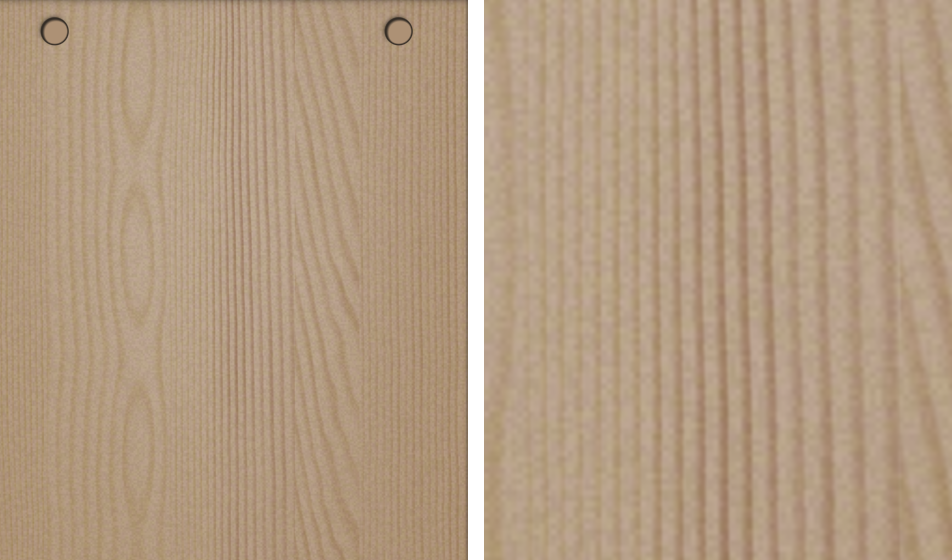
Left: the whole. Right: its middle third, enlarged.
Give the GLSL for this texture, as a WebGL 1 fragment shader.

```glsl
precision highp float;
// Pale pine panel of glued boards with soft grain and two round drilled holes.
uniform vec2 u_resolution;

const vec3 PALE_WOOD = vec3(0.733, 0.650, 0.562);
const vec3 SHADED_WOOD = vec3(0.668, 0.563, 0.452);
const vec3 YELLOW_GRAIN = vec3(0.640, 0.525, 0.355);
const vec3 RED_GRAIN = vec3(0.590, 0.450, 0.340);
const vec3 HOLE_FLOOR = vec3(0.680, 0.570, 0.460);
const vec3 HOLE_SHADOW = vec3(0.150, 0.130, 0.110);

// Board seams and the heart line of the arched grain, across the width
const float SEAM_LEFT = 0.10;
const float SEAM_FINE = 0.36;
const float SEAM_SLANT = 0.63;
const float SEAM_RIGHT = 0.768;
const float HEART_X = 0.297;

const float HOLE_RADIUS = 0.0250;
const float HOLE_Y = 0.944;
const float HOLE_LEFT_X = 0.117;
const float HOLE_RIGHT_X = 0.852;

const float SPECKLE = 0.050;
const float SPECKLE_SCALE = 300.0;

float hash(vec2 p) {
  vec3 q = fract(vec3(p.xyx) * 0.1031);
  q += dot(q, q.yzx + 33.33);
  return fract((q.x + q.y) * q.z);
}

float noise(vec2 p) {
  vec2 i = floor(p);
  vec2 f = fract(p);
  f = f * f * (3.0 - 2.0 * f);
  return mix(mix(hash(i), hash(i + vec2(1, 0)), f.x),
             mix(hash(i + vec2(0, 1)), hash(i + vec2(1, 1)), f.x), f.y);
}

// One growth ring per unit of phase: slow darkening, then a quicker fall
float ring(float phase) {
  float f = fract(phase);
  float late = smoothstep(0.28, 0.72, f) * (1.0 - smoothstep(0.74, 0.98, f));
  return late * (0.55 + 0.6 * hash(vec2(floor(phase), 7.0)));
}

float seam(float x, float at) {
  return smoothstep(-0.0015, 0.0015, x - at);
}

// Arched grain: near-straight lines that part around a few slender hearts
float archedGrain(float x, float y) {
  float depth = 0.027 + 0.014 * sin(y * 19.0 + 0.9) + 0.016 * (noise(vec2(3.0, y * 5.0)) - 0.5);
  float d = x - HEART_X;
  float phase = 37.0 * sqrt(d * d + depth * depth) + 0.35 * noise(vec2(x * 9.0, y * 4.0));
  return ring(phase + 0.15) * mix(0.65, 1.0, smoothstep(0.0, 0.05, abs(d)));
}

// Slanted grain: lines that lean further, and kink lower down, to the right
float slantedGrain(float x, float y) {
  float t = x - SEAM_SLANT;
  float kink = smoothstep(0.75, 0.35, y) * smoothstep(0.01, 0.09, t);
  float wave = 0.7 * noise(vec2(x * 9.0, y * 5.0)) + 0.45 * kink * noise(vec2(x * 25.0, y * 20.0));
  return ring(37.0 * t - 65.0 * t * t + 8.5 * y + wave);
}

// Shadowed bevel of a hole, lit from the lower right
vec3 drillHole(vec3 color, vec2 d, float pixel) {
  float r = length(d);
  float facing = dot(d / max(r, 0.0001), vec2(-0.707, 0.707));
  float halo = exp(-max(r - HOLE_RADIUS, 0.0) / 0.0030) * smoothstep(-0.4, 1.0, facing);
  color = mix(color, HOLE_SHADOW, 0.55 * halo);
  float rim = mix(0.0024, 0.0070, smoothstep(-0.4, 0.9, facing));
  float shade = smoothstep(HOLE_RADIUS - rim - 0.0020, HOLE_RADIUS - 0.3 * rim, r);
  vec3 inside = mix(HOLE_FLOOR, HOLE_SHADOW, 0.9 * shade);
  return mix(inside, color, smoothstep(-pixel, pixel, r - HOLE_RADIUS));
}

void main() {
  vec2 uv = gl_FragCoord.xy / u_resolution;
  float aspect = u_resolution.x / u_resolution.y;
  vec2 p = vec2(uv.x * aspect, uv.y);

  // Gentle drift keeps the long lines from being ruler straight
  float x = uv.x + 0.012 * (noise(vec2(uv.x * 5.0, uv.y * 3.0)) - 0.5)
          + 0.003 * (noise(vec2(uv.x * 12.0, uv.y * 14.0)) - 0.5);
  float lean = x - SEAM_FINE + 0.035 * uv.y * uv.y * smoothstep(0.40, 0.60, uv.x);

  // Grain of each board, left to right
  float inBoard = seam(uv.x, SEAM_LEFT);
  float inFine = smoothstep(-0.02, 0.02, uv.x - SEAM_FINE);
  float inSlant = seam(uv.x, SEAM_SLANT);
  float inRight = seam(uv.x, SEAM_RIGHT);
  float grain = 0.55 * ring(x * 84.0);
  grain = mix(grain, 0.50 * archedGrain(x, uv.y), inBoard);
  float fineStrength = mix(0.40, 0.78, smoothstep(0.39, 0.49, uv.x));
  grain = mix(grain, fineStrength * ring(84.0 * lean - 84.0 * lean * lean), inFine);
  grain = mix(grain, 0.58 * slantedGrain(x, uv.y), inSlant);
  grain = mix(grain, 0.62 * ring(x * 66.0 + 0.5 * noise(vec2(x * 25.0, 2.0))), inRight);
  grain *= 0.75 + 0.5 * noise(vec2(uv.x * 30.0, uv.y * 6.0));

  // Broad light falls on the upper middle
  vec2 away = (uv - vec2(0.44, 0.68)) / vec2(0.50, 0.66);
  float glow = 0.08 + 0.90 * exp(-dot(away, away));
  glow += 0.14 * (noise(vec2(uv.x * 18.0, uv.y * 2.0)) - 0.5);
  glow -= 0.06 * inRight + 0.08 * (1.0 - inBoard);
  vec3 color = mix(SHADED_WOOD, PALE_WOOD, clamp(glow, 0.0, 1.0));
  float redness = smoothstep(0.42, 0.50, uv.x) * (1.0 - 0.45 * inSlant);
  color = mix(color, mix(YELLOW_GRAIN, RED_GRAIN, redness), 0.85 * grain);

  // Fine brightness and colour speckle
  vec2 s = p * SPECKLE_SCALE;
  color += SPECKLE * (noise(s) - 0.5);
  color += SPECKLE * vec3(0.2, -0.2, 0.8) * (noise(s * 0.5 + 91.0) - 0.5);

  // Darkened top and right edges, then the holes
  color *= 1.0 - 0.25 * exp(-(1.0 - uv.y) / 0.005);
  color *= 1.0 - 0.25 * smoothstep(0.993, 0.998, uv.x);
  float pixel = 0.8 / u_resolution.y;
  color = drillHole(color, p - vec2(HOLE_LEFT_X * aspect, HOLE_Y), pixel);
  color = drillHole(color, p - vec2(HOLE_RIGHT_X * aspect, HOLE_Y), pixel);
  gl_FragColor = vec4(color, 1.0);
}
```
